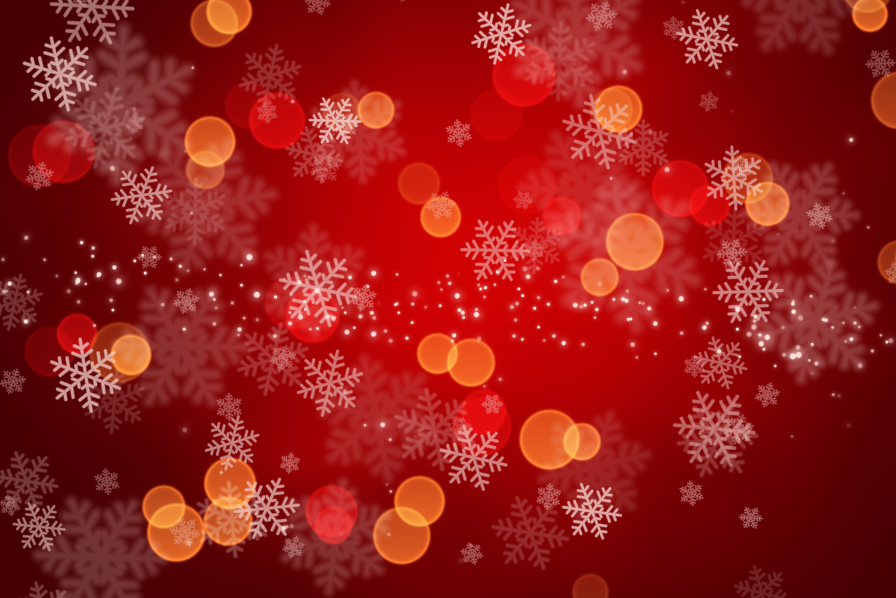
This background is drawn by a Shadertoy shader. Its source:

```glsl
// Festive winter backdrop: a red glow with soft clouds, paired orange bokeh
// discs, layers of six-armed snowflakes and a drifting ribbon of sparkles.
// Everything is scattered by a low-discrepancy sequence plus an integer-fed hash.

#define GLOW_CENTRE vec2(0.54, 0.56)
#define GLOW_RED    vec3(0.81, 0.005, 0.01)
#define EDGE_RED    vec3(0.27, 0.0, 0.01)
#define DISC_ORANGE vec3(0.80, 0.38, 0.13)
#define DISC_RED    vec3(0.55, 0.03, 0.03)
#define FROST       vec3(0.95, 0.80, 0.78)
#define DISC_RADIUS 0.043
#define FLAKE_RADIUS 0.058
#define RIBBON_DOTS 190
#define STRAY_DOTS  70

float aspect, px;

vec3 hash3(float n) {
    vec3 q = fract(vec3(n + 0.5) * vec3(0.1031, 0.1030, 0.0973));
    q += dot(q, q.yzx + 33.33);
    return fract((q.xxy + q.yzz) * q.zyx);
}

float valueNoise(vec2 p) {
    vec2 i = floor(p), f = fract(p);
    f = f * f * (3.0 - 2.0 * f);
    float n = i.x + 57.0 * i.y;
    return mix(mix(hash3(n).x, hash3(n + 1.0).x, f.x),
               mix(hash3(n + 57.0).x, hash3(n + 58.0).x, f.x), f.y);
}

// Even scatter over the canvas with a little jitter.
vec2 scatter(float i, float seed) {
    vec2 even = fract(vec2(0.7549, 0.5698) * i + hash3(seed).xy);
    vec2 jitter = 0.12 * (hash3(seed + i + 7.0).xy - 0.5);
    return (even + jitter) * vec2(aspect, 1.0);
}

vec3 screenBlend(vec3 base, vec3 light) {
    return 1.0 - (1.0 - base) * (1.0 - clamp(light, 0.0, 1.0));
}

// Translucent discs with a thin bright rim; every second one leans on its neighbour.
vec3 bokeh(vec3 col, vec2 p, int count, vec3 tint, float size, float rimGain, float seed) {
    for (int i = 0; i < count; i++) {
        float n = float(i);
        vec3 h = hash3(seed + 300.0 + n);
        vec2 c = scatter(floor(n * 0.5), seed);
        c += mod(n, 2.0) * (h.xy - 0.5) * vec2(0.12, 0.14);
        float r = size * mix(0.68, 1.18, h.z);
        float d = length(p - c) - r;
        if (d > 0.02) continue;
        float calmCorner = step(0.68 * aspect, c.x) * step(c.y, 0.42);
        float strength = mix(0.35, 1.0, smoothstep(0.05, 0.6, h.x)) * (1.0 - calmCorner);
        float fill = 1.0 - smoothstep(-1.5 * px, 1.5 * px, d);
        float shade = 0.88 + 0.16 * (c.y - p.y) / r;
        float rim = exp(-abs(d + 0.003) / 0.0025) * rimGain;
        col = screenBlend(col, tint * strength * (fill * shade + rim));
    }
    return col;
}

float segment(vec2 p, vec2 a, vec2 dir, float len) {
    p -= a;
    return length(p - dir * clamp(dot(p, dir), 0.0, len));
}

// Distance to a unit snowflake, folded into half of one sixth.
float snowflake(vec2 p) {
    float sector = 1.0471976;
    float a = abs(mod(atan(p.y, p.x) + 0.5 * sector, sector) - 0.5 * sector);
    vec2 q = length(p) * vec2(cos(a), sin(a));
    vec2 twig = vec2(0.5, 0.866);
    float d = segment(q, vec2(0.0), vec2(1.0, 0.0), 1.0);
    d = min(d, segment(q, vec2(0.26, 0.0), twig, 0.17));
    d = min(d, segment(q, vec2(0.50, 0.0), twig, 0.30));
    return min(d, segment(q, vec2(0.74, 0.0), twig, 0.21));
}

// One depth layer of flakes; soft is the blur as a fraction of the radius.
vec3 flakes(vec3 col, vec2 p, int count, float size, float soft, float alpha, float seed) {
    for (int i = 0; i < count; i++) {
        float n = float(i);
        vec3 h = hash3(seed + 500.0 + n);
        float r = size * mix(0.72, 1.2, h.x);
        vec2 q = (p - scatter(n, seed)) / r;
        if (dot(q, q) > 2.2) continue;
        float turn = 6.2832 * h.y;
        q = mat2(cos(turn), sin(turn), -sin(turn), cos(turn)) * q;
        float edge = soft + px / r;
        float cover = 1.0 - smoothstep(0.035 - 0.4 * edge, 0.035 + edge, snowflake(q));
        float haze = soft * 2.2 * exp(-3.0 * dot(q, q));
        col = mix(col, FROST, min(cover + haze, 1.0) * alpha * mix(0.55, 1.0, h.z));
    }
    return col;
}

float sparkle(vec2 p, vec2 c, float size) {
    float d = length(p - c);
    return 1.0 - smoothstep(size * 0.4, size + px, d) + 0.35 * exp(-d * d / (size * size * 5.0));
}

// Dots along a gently falling ribbon, plus a few loose clusters.
float sparkles(vec2 p) {
    float light = 0.0;
    for (int i = 0; i < RIBBON_DOTS; i++) {
        vec3 h = hash3(900.0 + float(i)), g = hash3(1300.0 + float(i));
        float x = h.x * aspect;
        float y = 0.525 - 0.055 * x + 0.012 * sin(9.0 * x) + 0.085 * (h.y + g.x - 1.0);
        light += sparkle(p, vec2(x, y), mix(0.0018, 0.0055, h.z * h.z)) * mix(0.35, 1.0, g.y);
    }
    for (int i = 0; i < STRAY_DOTS; i++) {
        vec3 h = hash3(1700.0 + float(i)), g = hash3(2100.0 + float(i));
        vec2 c = scatter(mod(float(i), 7.0), 41.0) + 0.22 * (h.xy + g.xy - 1.0);
        light += sparkle(p, c, mix(0.0018, 0.005, h.z * h.z)) * 0.7 * g.z;
    }
    return min(light, 1.0);
}

void mainImage(out vec4 fragColor, in vec2 fragCoord) {
    px = 1.0 / iResolution.y;
    aspect = iResolution.x * px;
    vec2 p = fragCoord * px;

    // Glow and clouds
    float d = length((p - GLOW_CENTRE * vec2(aspect, 1.0)) * vec2(0.88, 1.0));
    float cloud = valueNoise(p * 4.0 + 3.0) * 0.65 + valueNoise(p * 9.0 + 11.0) * 0.35;
    vec3 col = mix(GLOW_RED, EDGE_RED, smoothstep(0.0, 0.82, d + 0.16 * (0.5 - cloud)));

    // Far to near
    col = flakes(col, p, 15, 0.105, 0.13, 0.30, 11.0);
    col = bokeh(col, p, 22, DISC_RED, 0.046, 0.35, 60.0);
    col = flakes(col, p, 18, FLAKE_RADIUS, 0.03, 0.30, 120.0);
    col = bokeh(col, p, 36, DISC_ORANGE, DISC_RADIUS, 0.45, 200.0);
    col = flakes(col, p, 40, 0.021, 0.03, 0.48, 270.0);
    col = flakes(col, p, 20, FLAKE_RADIUS, 0.01, 0.85, 350.0);
    col = mix(col, vec3(1.0, 0.88, 0.85), sparkles(p));
    fragColor = vec4(col, 1.0);
}
```
